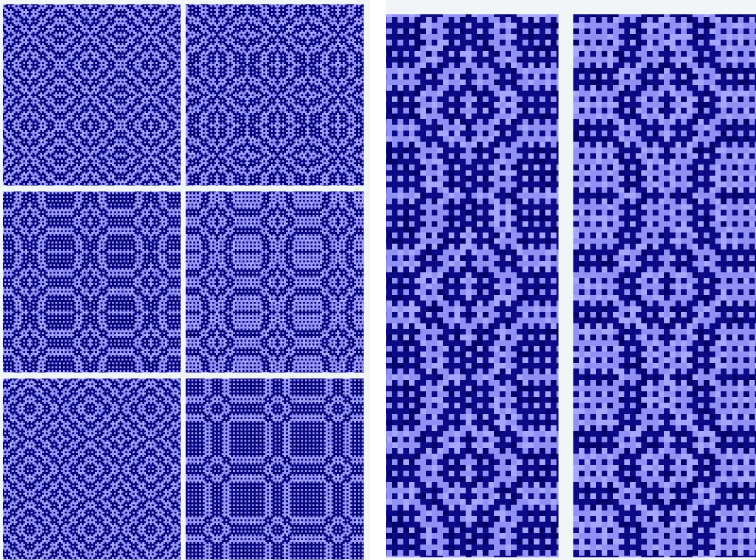
Left: the whole. Right: its middle third, enlarged.
Reproduce this pattern procedurally as a WebGL 1 fragment shader.

```glsl
precision highp float;
// Six woven panels in two columns and three rows on a pale ground. Each panel
// multiplies mirrored warp and weft sequences, whose alternating phases form
// stepped diamonds, crosses and dotted flowers. Supersampling smooths the cells.

uniform vec2 u_resolution;

const vec2 CANVAS = vec2(338.0, 512.0);  // design units, independent of pixels
const vec2 PANEL_SIZE = vec2(162.5, 165.5);
const vec2 PANEL_ORIGIN = vec2(2.7, 4.0);
const vec2 PANEL_PITCH = vec2(167.0, 171.0);
const float REPEAT = 55.3;
const float CELLS = 32.0;                // cells in one mirrored repeat
const int SAMPLES = 4;

const vec3 GROUND = vec3(0.95, 0.96, 0.97);
const vec3 NAVY = vec3(0.05, 0.04, 0.52);
const vec3 DEEP_NAVY = vec3(0.01, 0.01, 0.42);
const vec3 LILAC = vec3(0.57, 0.57, 0.96);
const vec3 PALE_LILAC = vec3(0.65, 0.65, 0.99);

float hash(vec2 p) {
  vec3 q = fract(vec3(p.xyx) * 0.1031);
  q += dot(q, q.yzx + 33.33);
  return fract((q.x + q.y) * q.z);
}

float squareWave(float phase) {
  return mod(floor(phase / 4.0), 2.0);
}

// Mirrored thread sequence; odd threads run a quarter wave ahead.
// The phase pauses for holdLength cells, which opens a dotted block.
float thread(float index, float direction, float shift, vec2 hold) {
  float d = abs(mod(index + 0.5 * CELLS, CELLS) - 0.5 * CELLS);
  float phase = d - clamp(d - hold.x, 0.0, hold.y);
  return squareWave(direction * phase + shift + 2.0 * mod(d, 2.0));
}

// Parity of warp, weft and their interlacing: 0 is dark, 1 is light.
float weave(vec2 cell, float direction, float shift, vec2 hold, float inverted) {
  float warp = thread(cell.x, 1.0, shift, hold);
  float weft = thread(cell.y, direction, 0.0, hold);
  float crossing = mod(cell.x, 2.0) * mod(cell.y, 2.0);
  return mod(warp + weft + crossing + inverted, 2.0);
}

// Pause start and length for each panel.
vec2 panelHold(vec2 panel) {
  if (panel.y < 0.5) return vec2(12.0, 2.0 * panel.x);
  if (panel.y < 1.5) return vec2(10.0, 4.0);
  return mix(vec2(16.0, 0.0), vec2(8.0, 8.0), panel.x);
}

vec3 threadColor(float light, float grain) {
  vec3 dark = mix(NAVY, DEEP_NAVY, step(0.73, grain));
  vec3 bright = mix(LILAC, PALE_LILAC, step(0.67, grain));
  return mix(dark, bright, light);
}

// Colour at a point measured from the upper left corner.
vec3 sheet(vec2 p) {
  vec2 panel = floor((p - PANEL_ORIGIN) / PANEL_PITCH);
  vec2 local = p - PANEL_ORIGIN - panel * PANEL_PITCH;
  bool outside = any(greaterThan(local, PANEL_SIZE))
    || any(lessThan(panel, vec2(0.0))) || panel.x > 1.0 || panel.y > 2.0;
  if (outside) return GROUND;

  vec2 center = vec2(24.5 + 4.0 * panel.x, 0.5 * REPEAT);
  vec2 cell = floor((local - center) * CELLS / REPEAT + 0.5);
  float direction = panel.y < 0.5 ? -1.0 : 1.0;
  float shift = panel.y > 1.5 ? 0.0 : -2.0;
  float inverted = panel.y < 1.5 ? panel.x : 0.0;
  float light = weave(cell, direction, shift, panelHold(panel), inverted);
  return threadColor(light, hash(cell + 128.0 + panel * 211.0));
}

void main() {
  vec3 color = vec3(0.0);
  for (int j = 0; j < SAMPLES; j++) {
    for (int i = 0; i < SAMPLES; i++) {
      vec2 offset = (vec2(float(i), float(j)) + 0.5) / float(SAMPLES) - 0.5;
      vec2 p = (gl_FragCoord.xy + offset) / u_resolution * CANVAS;
      color += sheet(vec2(p.x, CANVAS.y - p.y));
    }
  }
  gl_FragColor = vec4(color / float(SAMPLES * SAMPLES), 1.0);
}
```
